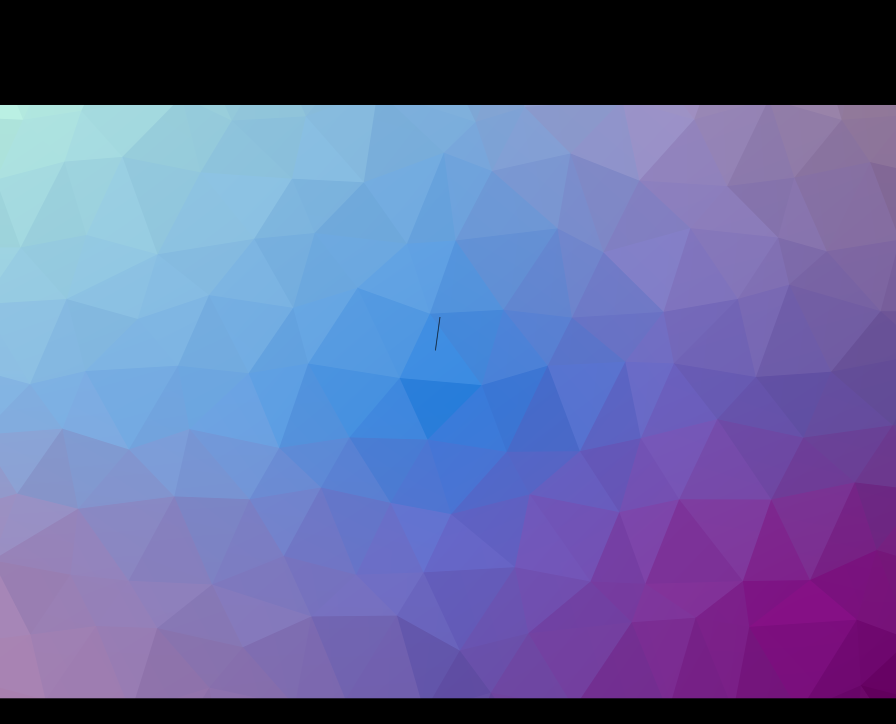
A Shadertoy shader for this background:

```glsl
// Low-poly wallpaper: a wide band of flat triangles between black bars.
// A jittered, staggered grid is split into triangles, and each one takes
// its colour from a smooth gradient mesh sampled near its centre.

const vec2 CELLS = vec2(12.0, 9.0);   // grid cells across the band

float hash(vec2 p) {
    vec3 q = fract(vec3(p.xyx) * 0.1031);
    q += dot(q, q.yzx + 33.33);
    return fract((q.x + q.y) * q.z);
}

// Five evenly spaced colour stops
vec3 ramp(float x, vec3 a, vec3 b, vec3 c, vec3 d, vec3 e) {
    vec4 t = clamp(4.0 * x - vec4(0.0, 1.0, 2.0, 3.0), 0.0, 1.0);
    return mix(mix(mix(mix(a, b, t.x), c, t.y), d, t.z), e, t.w);
}

// Gradient mesh over the band: mint, sky blue, mauve and plum
vec3 meshColour(vec2 uv) {
    vec3 top = ramp(uv.x, vec3(0.72, 0.93, 0.88), vec3(0.60, 0.81, 0.87),
        vec3(0.49, 0.68, 0.86), vec3(0.62, 0.56, 0.76), vec3(0.56, 0.46, 0.58));
    vec3 upper = ramp(uv.x, vec3(0.61, 0.82, 0.87), vec3(0.52, 0.73, 0.88),
        vec3(0.37, 0.62, 0.88), vec3(0.52, 0.48, 0.76), vec3(0.48, 0.38, 0.60));
    vec3 middle = ramp(uv.x, vec3(0.50, 0.69, 0.88), vec3(0.42, 0.65, 0.89),
        vec3(0.16, 0.50, 0.87), vec3(0.42, 0.38, 0.75), vec3(0.37, 0.28, 0.58));
    vec3 lower = ramp(uv.x, vec3(0.62, 0.52, 0.72), vec3(0.51, 0.51, 0.77),
        vec3(0.40, 0.42, 0.80), vec3(0.50, 0.22, 0.62), vec3(0.47, 0.12, 0.50));
    vec3 bottom = ramp(uv.x, vec3(0.66, 0.50, 0.68), vec3(0.55, 0.44, 0.67),
        vec3(0.38, 0.31, 0.64), vec3(0.48, 0.15, 0.55), vec3(0.40, 0.00, 0.38));
    vec3 colour = ramp(1.0 - uv.y, top, upper, middle, lower, bottom);

    // Magenta glow in the lower right
    vec2 d = (uv - vec2(0.90, 0.14)) / vec2(0.08, 0.10);
    return mix(colour, vec3(0.53, 0.02, 0.51), 0.7 * exp(-dot(d, d)));
}

// Grid corner, staggered by row and then jittered
vec2 corner(vec2 id) {
    float stagger = 0.5 * mod(id.y, 2.0) - 0.25;
    vec2 jitter = vec2(hash(id + 17.0), hash(id + 71.0)) - 0.5;
    return id + vec2(stagger, 0.0) + jitter * vec2(0.46, 0.56);
}

// Signed distance to a line, positive on its left
float leftOf(vec2 p, vec2 a, vec2 b) {
    vec2 e = normalize(b - a), d = p - a;
    return e.x * d.y - e.y * d.x;
}

// Triangle colour weighted by its smooth coverage
vec4 facet(vec2 p, vec2 a, vec2 b, vec2 c, float pixel) {
    float inside = min(leftOf(p, a, b), min(leftOf(p, b, c), leftOf(p, c, a)));
    float coverage = clamp(inside / pixel + 0.5, 0.0, 1.0);
    if (coverage <= 0.0) return vec4(0.0);
    vec2 centre = (a + b + c) / 3.0;
    float shade = 0.035 * (hash(floor(centre * 40.0) + 100.0) - 0.5);
    vec3 colour = meshColour(mix(centre, p, 0.15) / CELLS) + shade;
    return vec4(colour, 1.0) * coverage;
}

float segmentDistance(vec2 p, vec2 a, vec2 b) {
    vec2 d = p - a, e = b - a;
    return length(d - e * clamp(dot(d, e) / dot(e, e), 0.0, 1.0));
}

void mainImage(out vec4 fragColor, in vec2 fragCoord) {
    vec2 uv = fragCoord / iResolution.xy;
    float bandBottom = 0.0355, bandTop = 0.855;
    vec2 band = vec2(uv.x, (uv.y - bandBottom) / (bandTop - bandBottom));
    vec2 p = band * CELLS;
    float pixel = CELLS.x / iResolution.x;

    // Sum the triangles of the nearby cells, split on the shorter diagonal
    vec4 sum = vec4(meshColour(band), 1.0) * 0.001;
    for (int j = -1; j <= 1; j++)
    for (int i = -1; i <= 1; i++) {
        vec2 id = floor(p) + vec2(i, j);
        vec2 a = corner(id), b = corner(id + vec2(1.0, 0.0));
        vec2 c = corner(id + vec2(0.0, 1.0)), d = corner(id + 1.0);
        if (distance(b, c) < distance(a, d))
            sum += facet(p, a, b, c, pixel) + facet(p, b, d, c, pixel);
        else
            sum += facet(p, a, b, d, pixel) + facet(p, a, d, c, pixel);
    }
    vec3 colour = sum.rgb / sum.a;

    // Thin dark sliver near the centre
    float sliver = segmentDistance(p, vec2(0.491, 0.642) * CELLS, vec2(0.486, 0.587) * CELLS);
    colour *= 1.0 - 0.6 * (1.0 - smoothstep(0.0, 0.008 + pixel * 0.5, sliver));

    // Black bars above and below
    vec2 inset = vec2(uv.y - bandBottom, bandTop - uv.y) * iResolution.y;
    colour *= clamp(min(inset.x, inset.y) + 0.5, 0.0, 1.0);
    fragColor = vec4(clamp(colour, 0.0, 1.0), 1.0);
}
```
